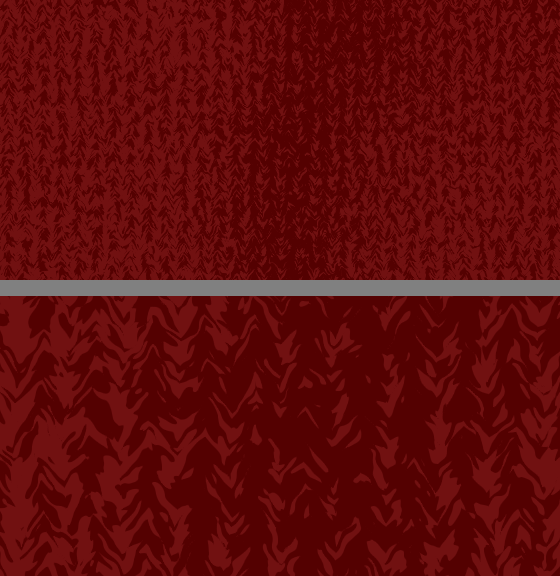
Top, the full canvas; bottom, a detail of the centre.
Write a Shadertoy shader that draws this texture.

```glsl
// Dark red ribbed knit: slanted flecks of lighter yarn over a deep red ground.
// Stretched gradient noise is sheared into a V along each vertical rib,
// then biased by the rib profile and a broad shade, and cut into two tones.

const float TAU = 6.2831853;
const vec3 GROUND_RED = vec3(0.328, 0.004, 0.004);
const vec3 FLECK_RED = vec3(0.445, 0.066, 0.068);
const float RIB_PITCH = 0.0625;   // in canvas heights
const float RIB_SLOPE = 1.3;      // steepness of the V

// Unit gradient for one lattice point
vec2 latticeGradient(vec2 cell) {
    vec3 h = fract(cell.xyx * vec3(0.1031, 0.1030, 0.0973));
    h += dot(h, h.yzx + 33.33);
    float angle = TAU * fract((h.x + h.y) * h.z);
    return vec2(cos(angle), sin(angle));
}

// Gradient noise centred on zero
float gradientNoise(vec2 p) {
    vec2 cell = floor(p);
    vec2 f = p - cell;
    vec2 blend = f * f * f * (f * (f * 6.0 - 15.0) + 10.0);
    vec2 e = vec2(1.0, 0.0);
    float a = dot(latticeGradient(cell), f);
    float b = dot(latticeGradient(cell + e.xy), f - e.xy);
    float c = dot(latticeGradient(cell + e.yx), f - e.yx);
    float d = dot(latticeGradient(cell + e.xx), f - e.xx);
    return mix(mix(a, b, blend.x), mix(c, d, blend.x), blend.y);
}

// Shear that leans the yarn one way on each half of a rib
vec2 slantYarn(vec2 p, float rib, float slope) {
    float fold = abs(fract(rib) - 0.5) * RIB_PITCH;
    return vec2(p.x, p.y + slope * fold);
}

// Fine flecks over looser clumps
float yarnFlecks(vec2 p, float rib) {
    vec2 warp = vec2(gradientNoise(p * 45.0 + 7.0), gradientNoise(p * 45.0 + 91.0));
    vec2 q = slantYarn(p + 0.012 * warp, rib, RIB_SLOPE);
    float fine = gradientNoise(q * vec2(48.0, 82.0) + 17.0);
    float clump = gradientNoise(p * vec2(46.0, 27.0) + 53.0);
    return 0.68 * fine + 0.48 * clump;
}

// Broad light: a dark band near the centre and a dimmer upper right
float broadShade(vec2 p) {
    float offset = (p.x - 1.02 - 0.14 * p.y) / 0.24;
    float band = exp(-offset * offset);
    float corner = smoothstep(0.9, 1.6, p.x) * smoothstep(0.35, 0.9, p.y);
    float drift = gradientNoise(p * 3.0 + 29.0);
    return 0.06 - 0.23 * band - 0.10 * corner + 0.08 * drift;
}

void mainImage(out vec4 fragColor, in vec2 fragCoord) {
    vec2 p = fragCoord / iResolution.y;

    // Ribs wander slightly from straight
    float rib = p.x / RIB_PITCH + 0.25 * gradientNoise(p * vec2(6.0, 9.0));
    float ribProfile = 0.10 * cos(TAU * rib);

    float level = yarnFlecks(p, rib) + ribProfile + broadShade(p);

    // Two tones with an edge about one pixel soft
    float edge = 0.6 * fwidth(level) + 0.001;
    float fleck = smoothstep(-edge, edge, level);
    fragColor = vec4(mix(GROUND_RED, FLECK_RED, fleck), 1.0);
}
```
